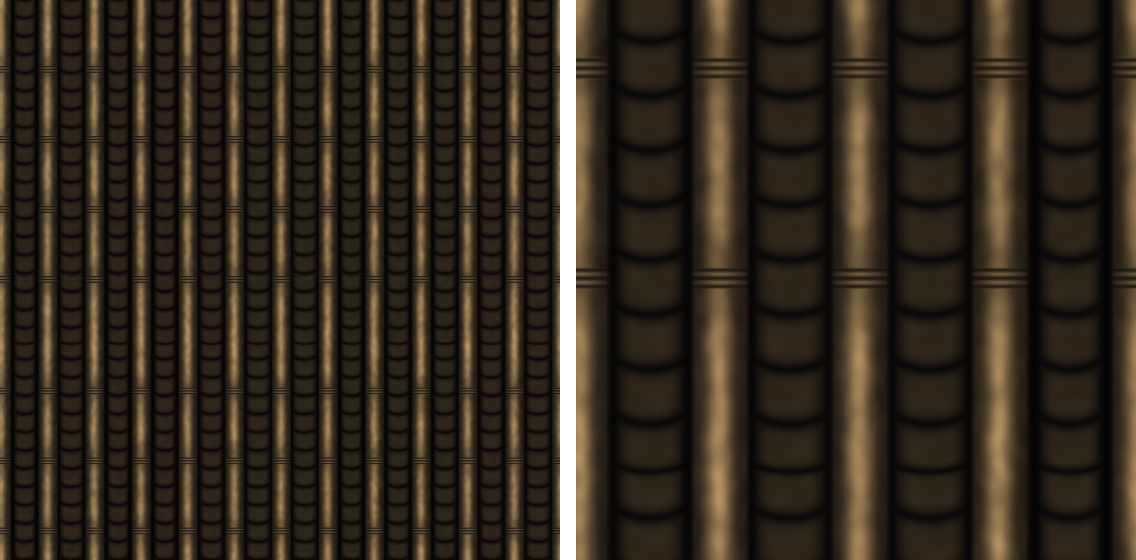
Left, the full canvas; right, a detail of the centre.
Reproduce this pattern procedurally as a WebGL 2 fragment shader.

```glsl
#version 300 es
precision highp float;
// Twelve upright brass pipes with grooved joints, alternating with dark
// columns of overlapping rounded scales. Everything is built as one scalar
// tone, then coloured from near black to brass. Tiles in both directions.
uniform vec2 u_resolution;
out vec4 fragColor;

float hash(vec2 p) {
    vec3 q = fract(vec3(p.xyx) * vec3(0.1031, 0.1030, 0.0973));
    q += dot(q, q.yzx + 33.33);
    return fract((q.x + q.y) * q.z);
}

float cornerSlope(vec2 cell, vec2 offset, vec2 period) {
    float angle = 6.28318 * hash(mod(cell, period));
    return dot(vec2(cos(angle), sin(angle)), offset);
}

// Gradient noise that wraps after a whole number of cells
float wrapNoise(vec2 uv, vec2 period) {
    vec2 p = uv * period, i = floor(p), f = p - i;
    vec2 k = f * f * f * (f * (f * 6.0 - 15.0) + 10.0);
    vec2 e = vec2(1.0, 0.0);
    float low = mix(cornerSlope(i, f, period),
                    cornerSlope(i + e.xy, f - e.xy, period), k.x);
    float high = mix(cornerSlope(i + e.yx, f - e.yx, period),
                     cornerSlope(i + e.xx, f - e.xx, period), k.x);
    return mix(low, high, k.y);
}

// Signed height above the nearest of seven unevenly spaced joints
float jointOffset(float y) {
    float nearest = 1.0;
    for (int i = 0; i < 7; i++) {
        float at = (i < 3 ? 0.052 : 0.126) + 0.125 * float(i);
        float d = fract(y - at + 0.5) - 0.5;
        if (abs(d) < abs(nearest)) nearest = d;
    }
    return nearest;
}

float scaleTone(vec2 uv, float across, float column) {
    float s = across / mix(0.9, 1.1, hash(vec2(column, 7.0)));
    float w = s / 0.26;
    // Rows sag in the middle; one row is a little shorter
    float row = 30.72 * uv.y + 0.28 * smoothstep(0.37, 0.40, uv.y);
    float f = fract(row - 0.2 * min(w * w, 1.0));
    vec2 p = abs(vec2(s / 12.0, (f - 0.5) / 31.0));
    float face = 1.0 - smoothstep(0.001, 0.011, length(max(p - vec2(0.009, 0.006), 0.0)));
    float seam = exp(-pow((0.5 - abs(f - 0.5)) / 0.09, 2.0));
    float body = 1.0 - smoothstep(0.75, 1.0, abs(w));
    float grime = 1.0 + 0.25 * wrapNoise(uv, vec2(72.0, 96.0));
    return -0.07 + body * (0.12 - 0.09 * seam + 0.18 * face * grime);
}

float pipeTone(vec2 uv, float u, float joint) {
    // Worn highlight, dimmer toward each joint
    float shine = exp(-pow(u + 0.05, 2.0) / 0.19);
    float ends = mix(0.62, 1.0, smoothstep(0.004, 0.045, abs(joint)));
    float wear = 1.0 + 0.22 * wrapNoise(uv, vec2(24.0, 28.0))
               + 0.20 * wrapNoise(uv, vec2(96.0, 80.0))
               + 0.18 * wrapNoise(vec2(0.013, uv.y), vec2(12.0, 22.0));
    float tone = (0.13 + 0.93 * shine * ends) * wear;
    tone += 0.07 * wrapNoise(uv, vec2(144.0, 64.0));
    // Grooved collar: two light rings between dark lines
    float collar = 1.0 - smoothstep(0.0050, 0.0075, abs(joint));
    float rings = 0.5 - 0.5 * cos(6.28318 * joint / 0.005);
    float ringTone = (0.16 + 0.55 * exp(-u * u / 0.4)) * mix(0.25, 1.0, rings);
    return mix(tone, ringTone, collar);
}

void main() {
    vec2 uv = gl_FragCoord.xy / u_resolution;
    float x = uv.x * 12.0 - 0.03;
    float column = mod(floor(x), 12.0);

    float tone = scaleTone(uv, fract(x) - 0.5, column);

    // Pipe laid over the scales, with a dark rim
    float u = (fract(x + 0.5) - 0.5) / 0.22;
    float pipe = pipeTone(uv, u, jointOffset(uv.y));
    float rim = smoothstep(0.78, 1.0, abs(u));
    tone = mix(tone, mix(pipe, -0.04, rim), 1.0 - smoothstep(0.96, 1.06, abs(u)));

    vec3 soot = vec3(0.06, 0.05, 0.04);
    vec3 brass = vec3(0.58, 0.47, 0.31);
    fragColor = vec4(max(mix(soot, brass, tone), 0.0), 1.0);
}
```
